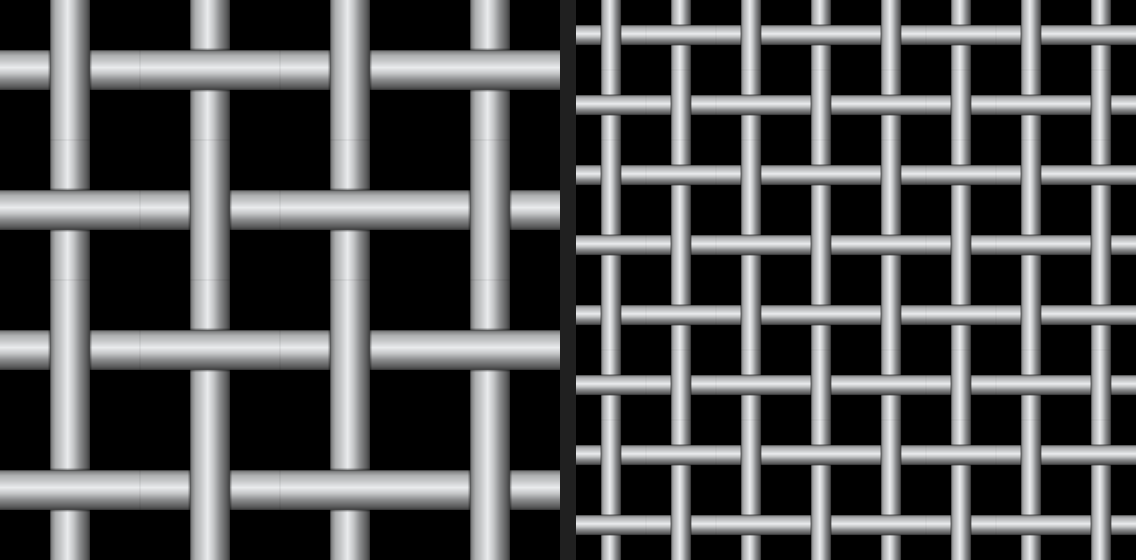
Left, the tile; right, the same tile 2 across and 2 down.
This pattern is drawn by a Shadertoy shader. Its source:

```glsl
// Woven grid of polished steel rods over black, four by four, tiling seamlessly.

const float ROD_WIDTH = 0.284; // in cells

// Position across a rod: 0 at its lit edge, 1 at its shaded edge.
float across(float offset) {
    return offset / ROD_WIDTH + 0.5;
}

float ramp(float a, float b, float t) {
    return clamp((t - a) / (b - a), 0.0, 1.0);
}

// Steel brightness across the rod, with a sharp central highlight.
vec3 steel(float t) {
    float v = mix(0.28, 0.52, ramp(0.0, 0.04, t));
    v = mix(v, 0.70, ramp(0.04, 0.14, t));
    v = mix(v, 0.78, ramp(0.14, 0.26, t));
    v = mix(v, 0.93, ramp(0.26, 0.44, t));
    v = mix(v, 0.78, ramp(0.44, 0.59, t));
    v = mix(v, 0.55, ramp(0.59, 0.75, t));
    v = mix(v, 0.37, ramp(0.75, 0.91, t));
    v = mix(v, 0.24, ramp(0.91, 1.0, t));
    return v * vec3(0.985, 0.992, 1.0);
}

// Antialiased rod mask from the signed distance to its edge.
float coverage(float dist, float pixel) {
    return clamp(0.5 - dist / pixel, 0.0, 1.0);
}

// Faint joint at a cell border, present on two neighbouring borders only.
float joint(float along, float middle) {
    float border = round(along);
    float hairline = 1.0 - smoothstep(0.002, 0.008, abs(along - border));
    return 1.0 - 0.06 * hairline * step(abs(border - middle), 1.0);
}

void mainImage(out vec4 fragColor, in vec2 fragCoord) {
    vec2 p = 4.0 * fragCoord / iResolution.xy;
    vec2 pixel = 4.0 / iResolution.xy;
    vec2 cell = floor(p);
    vec2 offset = fract(p) - 0.5;
    vec2 dist = abs(offset) - 0.5 * ROD_WIDTH;

    // Rods lit from the left and from the top
    vec4 vertical = vec4(steel(across(offset.x)) * joint(p.y, 2.5),
                         coverage(dist.x, pixel.x));
    vec4 horizontal = vec4(steel(across(-offset.y)) * joint(p.x, 1.5),
                           coverage(dist.y, pixel.y));

    // Plain weave: the upper rod alternates like a checkerboard
    bool verticalOver = mod(cell.x + cell.y, 2.0) > 0.5;
    vec4 over = verticalOver ? vertical : horizontal;
    vec4 under = verticalOver ? horizontal : vertical;

    // Narrow contact shadow on the lower rod
    float gap = verticalOver ? dist.x : dist.y;
    under.rgb *= mix(0.6, 1.0, smoothstep(0.0, 0.02, gap));

    vec3 color = mix(under.rgb * under.a, over.rgb, over.a);
    fragColor = vec4(color, 1.0);
}
```
